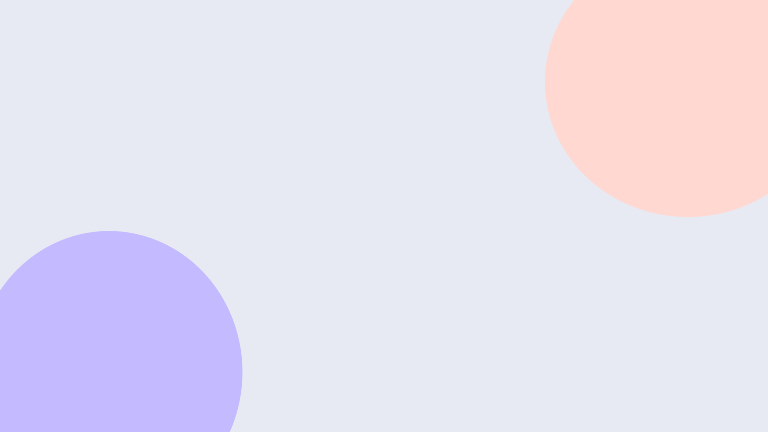
Write a Shadertoy shader that draws this background.

```glsl
// Two soft pastel ellipses, peach and lavender, in opposite corners of a pale field.

// Colours
const vec3 FIELD_COLOR    = vec3(0.906, 0.917, 0.950);
const vec3 PEACH_COLOR    = vec3(1.000, 0.847, 0.820);
const vec3 LAVENDER_COLOR = vec3(0.769, 0.729, 1.000);

// Placement, as fractions of the canvas width and height
const vec2 PEACH_CENTER    = vec2(0.8958, 0.8102);
const vec2 PEACH_RADII     = vec2(0.1862, 0.3125);
const vec2 LAVENDER_CENTER = vec2(0.1419, 0.1389);
const vec2 LAVENDER_RADII  = vec2(0.1738, 0.3264);

// Edge softness in units of one rendered sample
const float EDGE_WIDTH = 1.0;

// Coverage of an ellipse: 1 inside, 0 outside, smooth across the rim
float ellipseMask(vec2 uv, vec2 center, vec2 radii) {
    float rim = length((uv - center) / radii) - 1.0;
    float softness = EDGE_WIDTH / (iResolution.y * radii.y);
    return 1.0 - smoothstep(-0.5 * softness, 0.5 * softness, rim);
}

void mainImage(out vec4 fragColor, in vec2 fragCoord) {
    vec2 uv = fragCoord / iResolution.xy;

    // Layer the ellipses over the flat field
    vec3 color = FIELD_COLOR;
    color = mix(color, PEACH_COLOR, ellipseMask(uv, PEACH_CENTER, PEACH_RADII));
    color = mix(color, LAVENDER_COLOR, ellipseMask(uv, LAVENDER_CENTER, LAVENDER_RADII));

    fragColor = vec4(color, 1.0);
}
```
